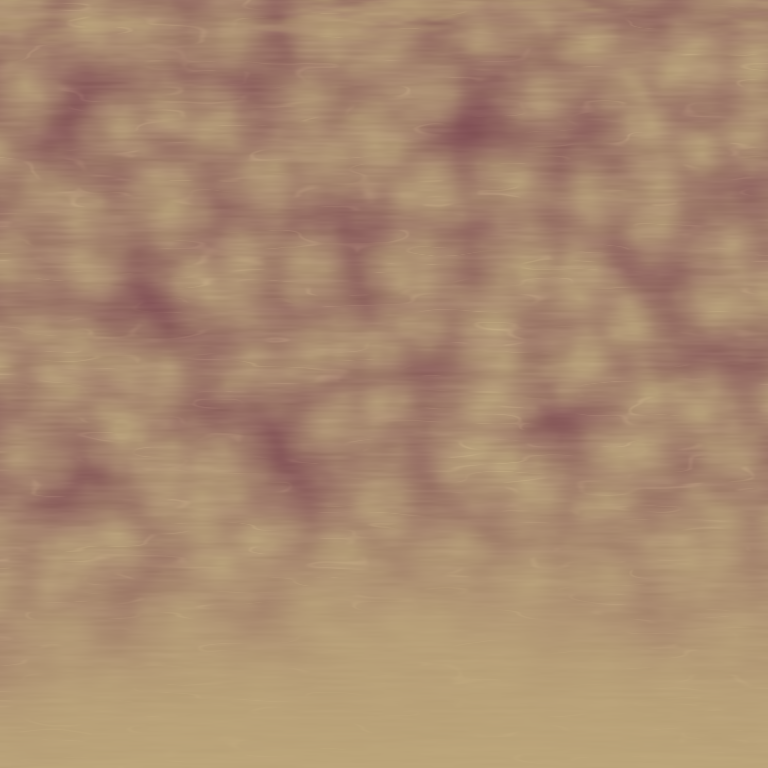
This texture is drawn by a Shadertoy shader. Its source:

```glsl
// Mottled sand and maroon cloth: soft round blotches, fine horizontal fibres, pale lower edge
#define BLOTCHES 11.0
#define BLOTCH_DEPTH 0.98
#define FINE_DEPTH 0.24
#define CLOUD_DEPTH 0.26
#define FADE_HEIGHT 0.44
#define FIBRE_CONTRAST 0.050
#define SCRATCH_LIGHT 0.035
#define MAROON vec3(0.485, 0.275, 0.325)
#define TAN vec3(0.695, 0.590, 0.460)
#define SAND vec3(0.735, 0.645, 0.475)

float hash(vec2 p) {
    vec3 q = fract(vec3(p.xyx) * 0.1031);
    q += dot(q, q.yzx + 33.33);
    return fract((q.x + q.y) * q.z);
}

float valueNoise(vec2 p) {
    vec2 cell = floor(p), f = fract(p);
    f = f * f * (3.0 - 2.0 * f);
    float low = mix(hash(cell), hash(cell + vec2(1, 0)), f.x);
    float high = mix(hash(cell + vec2(0, 1)), hash(cell + vec2(1, 1)), f.x);
    return mix(low, high, f.y);
}

float fbm(vec2 p) {
    float sum = 0.0, weight = 0.5;
    for (int i = 0; i < 4; i++) {
        sum += weight * valueNoise(p);
        p = p * 2.03 + 17.3;
        weight *= 0.5;
    }
    return sum / 0.9375;
}

// Smoothed distance to the nearest scattered point
float softCells(vec2 p) {
    vec2 cell = floor(p);
    float sum = 0.0;
    for (int y = -2; y <= 2; y++) {
        for (int x = -2; x <= 2; x++) {
            vec2 c = cell + vec2(x, y);
            vec2 point = c + vec2(hash(c + 3.7), hash(c + 61.2));
            sum += exp(-8.0 * length(p - point));
        }
    }
    return max(-log(sum) / 8.0, 0.0);
}

// Thin broken lines along the contours of stretched noise
float scratches(vec2 uv) {
    float n = valueNoise(uv * vec2(14.0, 95.0) + 40.0);
    float line = 1.0 - smoothstep(0.0, 0.07, abs(n - 0.5));
    return line * smoothstep(0.52, 0.8, valueNoise(uv * vec2(30.0, 60.0) + 9.0));
}

void mainImage(out vec4 fragColor, in vec2 fragCoord) {
    vec2 uv = fragCoord / iResolution.xy;

    // Blotches, slightly warped and clustered by broad clouds
    vec2 warp = vec2(fbm(uv * 9.0), fbm(uv * 9.0 + 31.0)) - 0.5;
    vec2 p = (uv + 0.035 * warp) * BLOTCHES;
    float tone = 1.0 - BLOTCH_DEPTH * pow(softCells(p), 1.5);
    tone -= FINE_DEPTH * (softCells(p * 2.1 + 5.3) - 0.4);
    tone += CLOUD_DEPTH * (fbm(uv * vec2(6.0, 7.0) + 12.0) - 0.5);

    // Sideways smears
    tone += 0.14 * (fbm(uv * vec2(8.0, 50.0)) - 0.5);

    // Pale fade toward the lower edge, strongest right of the middle
    float side = uv.x - 0.58;
    float height = uv.y + 0.22 * side * side + 0.08 * (fbm(uv * 5.0 + 70.0) - 0.5);
    float fade = 1.0 - smoothstep(0.0, FADE_HEIGHT, height);
    tone = mix(tone, 0.98, 0.88 * fade);
    vec3 color = mix(MAROON, TAN, clamp(tone, 0.0, 1.08));
    color = mix(color, SAND, 0.9 * fade);

    // Curved hem and worn streaks along the upper edge
    float hem = 0.028 - 0.09 * side * side;
    color = mix(color, SAND, 0.6 * (1.0 - smoothstep(hem - 0.002, hem + 0.002, uv.y)));
    float worn = smoothstep(0.9, 1.0, uv.y) * smoothstep(0.5, 0.75, fbm(uv * vec2(7.0, 28.0) + 55.0));
    color = mix(color, SAND, 0.6 * worn);

    // Fibres and pale scratches
    float fibre = 0.6 * valueNoise(uv * vec2(14.0, 230.0)) + 0.4 * valueNoise(uv * vec2(45.0, 380.0));
    float weave = 1.0 - 0.7 * fade;
    color += FIBRE_CONTRAST * weave * (fibre - 0.5);
    color += SCRATCH_LIGHT * weave * scratches(uv + 0.01 * warp) * vec3(1.0, 1.0, 0.8);

    fragColor = vec4(color, 1.0);
}
```
